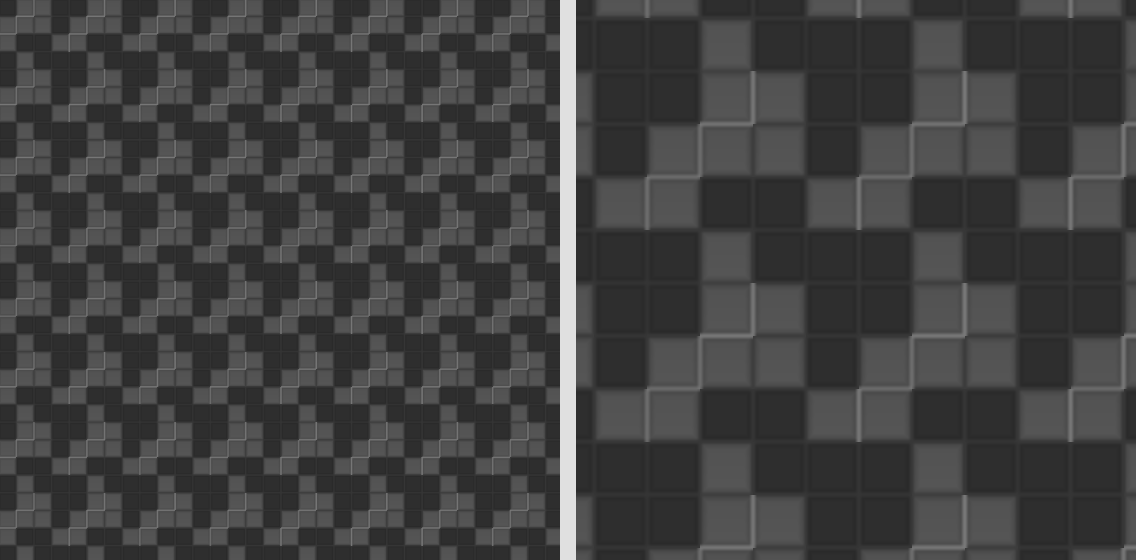
Left: the whole. Right: its middle third, enlarged.
This texture is drawn by a WebGL 1 fragment shader. Its source:

```glsl
precision highp float;
// Dark carbon-fibre twill: square grey cells in a 4 by 4 weave with glinting diagonal seams.

uniform vec2 u_resolution;

const float CELLS = 31.74;          // cells across the canvas
const float OFFSET = 0.075;         // part of the first cell cut off at left and top
const float PERIOD = 4.0;           // cells per repeat
const float EDGE_SOFT = 0.05;       // half width of the step between cells
const float SEAM_WIDTH = 0.085;     // half width of a seam at its foot
const float RIM_SHADE = 0.10;       // darkening beside the seams
const float SLOPE = 0.016;          // brightening towards the bottom of a cell
const float SEAM_WEAR = 0.35;       // strength lost on the weakest seams

const float DARK = 0.182;
const float LIGHT = 0.328;
const float GLINT = 0.47;
const float GROOVE = 0.235;
const float MIXED_SEAM = 0.215;
const float DARK_SEAM = 0.208;

float hash(float n) {
    return fract(sin(n * 12.9898) * 43758.547);
}

// 1 for a light thread, 0 for a dark one; rows count downwards
float isLight(vec2 cell) {
    float row = mod(cell.y, PERIOD);
    float diagonal = mod(cell.x + cell.y, PERIOD);
    if (row > 2.5) return 1.0 - step(0.5, diagonal);
    float last = (row > 0.5 && row < 1.5) ? 3.5 : 2.5;
    return step(0.5, diagonal) * (1.0 - step(last, diagonal));
}

// Seam grey between two neighbouring cells
float seamGrey(vec2 a, vec2 b, bool onDiagonal) {
    float lights = isLight(a) + isLight(b);
    if (lights > 1.5) return onDiagonal ? GLINT : GROOVE;
    return lights > 0.5 ? MIXED_SEAM : DARK_SEAM;
}

void main() {
    vec2 uv = gl_FragCoord.xy / u_resolution;
    vec2 p = vec2(uv.x, 1.0 - uv.y) * CELLS + OFFSET;
    float pixel = CELLS / min(u_resolution.x, u_resolution.y);

    vec2 cell = floor(p);
    vec2 corner = floor(p + 0.5);
    vec2 d = p - corner;

    // Blend of the four cells that meet at the nearest corner
    float soft = max(EDGE_SOFT, 0.6 * pixel);
    vec2 t = smoothstep(-soft, soft, d);
    float above = mix(isLight(corner - 1.0), isLight(corner - vec2(0.0, 1.0)), t.x);
    float below = mix(isLight(corner - vec2(1.0, 0.0)), isLight(corner), t.x);
    float thread = mix(above, below, t.y);
    float grey = mix(DARK, LIGHT, thread);
    grey += SLOPE * (fract(p.y) - 0.5) * thread;

    // Shaded rims of the cells
    vec2 rim = 1.0 - smoothstep(0.06, 0.17, abs(d));
    grey *= 1.0 - RIM_SHADE * max(rim.x, rim.y);

    // Seams, with uneven strength from line to line
    float width = max(SEAM_WIDTH, pixel);
    vec2 seam = 1.0 - smoothstep(0.0, width, abs(d));
    seam *= 1.0 - SEAM_WEAR * vec2(hash(corner.x + 3.0), hash(corner.y + 57.0));

    vec2 right = vec2(corner.x, cell.y);
    vec2 lower = vec2(cell.x, corner.y);
    bool stairX = abs(mod(right.x + right.y, PERIOD) - 2.0) < 0.5;
    bool stairY = abs(mod(lower.x + lower.y, PERIOD) - 2.0) < 0.5;
    float greyX = seamGrey(right - vec2(1.0, 0.0), right, stairX);
    float greyY = seamGrey(lower - vec2(0.0, 1.0), lower, stairY);

    // The brighter seam lies on top where two cross
    if (greyX > greyY) {
        grey = mix(mix(grey, greyY, seam.y), greyX, seam.x);
    } else {
        grey = mix(mix(grey, greyX, seam.x), greyY, seam.y);
    }

    gl_FragColor = vec4(vec3(grey), 1.0);
}
```
